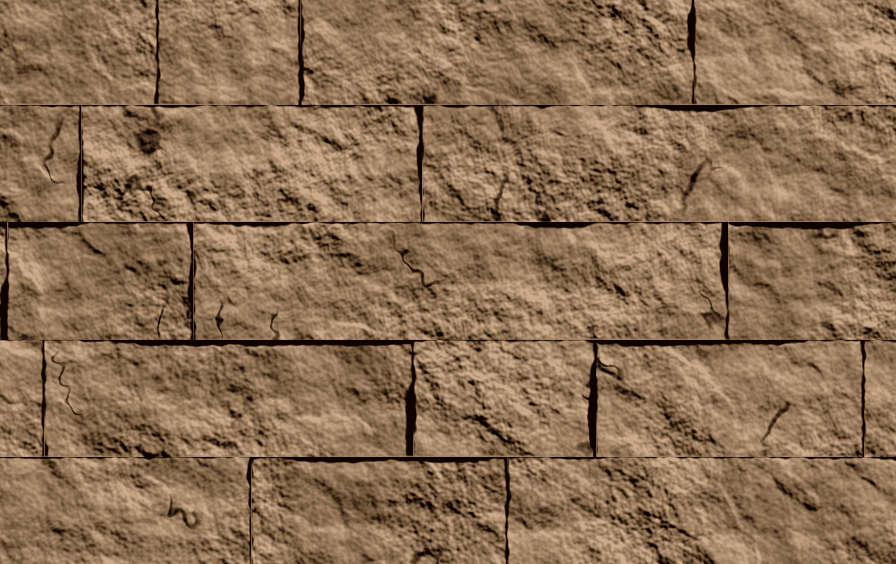
Give the GLSL for this texture, as a Shadertoy shader.

```glsl
// A wall of rough split sandstone in five courses under raking light from upper right.
// Each course is cut at its own joints; every stone gets its own patch of gradient
// noise relief, lit by its slope, with ragged shadow gaps and thin pale mortar.

vec2 hash2(vec2 p) {
    p = vec2(dot(p, vec2(127.1, 311.7)), dot(p, vec2(269.5, 183.3)));
    return fract(sin(p) * 43758.5);
}

// Gradient noise, about -0.7 to 0.7
float gradientAt(vec2 cell, vec2 f, vec2 corner) {
    float angle = 6.2832 * hash2(cell + corner).x;
    return dot(vec2(cos(angle), sin(angle)), f - corner);
}

float noise(vec2 p) {
    vec2 i = floor(p), f = p - i;
    vec2 u = f * f * f * (f * (f * 6.0 - 15.0) + 10.0);
    return mix(mix(gradientAt(i, f, vec2(0, 0)), gradientAt(i, f, vec2(1, 0)), u.x),
               mix(gradientAt(i, f, vec2(0, 1)), gradientAt(i, f, vec2(1, 1)), u.x), u.y);
}

// Relief of the split face: lumps, pits and ledges that fall to the right
float relief(vec2 p) {
    vec2 q = p + 0.006 * vec2(noise(p * 17.0), noise(p * 17.0 + 40.0));
    float roughness = 0.7 + 0.9 * smoothstep(-0.3, 0.4, noise(p * 4.0 + 9.0));
    float height = 0.0, freq = 9.0, amp = 0.075;
    mat2 turn = mat2(0.8, 0.6, -0.6, 0.8);
    vec2 r = q;
    for (int i = 0; i < 5; i++) {
        height += amp * noise(r * freq + float(i) * 7.3) * (i > 1 ? roughness : 1.0);
        r = turn * r;
        freq *= 2.0;
        amp *= 0.54;
    }
    vec2 slant = vec2(dot(q, vec2(0.8, -0.6)) * 5.0, dot(q, vec2(0.6, 0.8)) * 9.0);
    float ledge = noise(slant + 23.0) + 0.2 * noise(q * 30.0);
    return height + 0.018 * smoothstep(0.0, 0.16, ledge);
}

// Tone 0 to 1, from deep shadow to sunlit stone
vec3 stoneColor(float tone) {
    vec3 c = mix(vec3(0.06, 0.01, 0.0), vec3(0.36, 0.26, 0.16), smoothstep(0.0, 0.4, tone));
    c = mix(c, vec3(0.60, 0.48, 0.36), clamp((tone - 0.35) / 0.25, 0.0, 1.0));
    return mix(c, vec3(0.80, 0.67, 0.55), clamp((tone - 0.6) / 0.23, 0.0, 1.0));
}

void mainImage(out vec4 fragColor, in vec2 fragCoord) {
    vec2 p = fragCoord / iResolution.y;
    float aspect = iResolution.x / iResolution.y;
    float soft = max(0.003, 1.5 / iResolution.y);

    // Courses, counted from the top
    float courseHeight = 0.208;
    float level = (1.0217 - p.y) / courseHeight;
    float course = floor(level);
    float below = fract(level) * courseHeight;
    float above = courseHeight - below;

    // Joints of each course as fractions of the width; 2 lies outside
    vec4 joints[5] = vec4[5](
        vec4(0.176, 0.335, 0.775, 2.0), vec4(0.090, 0.471, 2.0, 2.0),
        vec4(0.008, 0.215, 0.812, 2.0), vec4(0.049, 0.461, 0.665, 0.964),
        vec4(0.280, 0.566, 2.0, 2.0));
    vec4 cuts = joints[int(clamp(course, 0.0, 4.0))] * aspect;
    float left = -1.0, right = 4.0, index = 0.0;
    for (int i = 0; i < 4; i++) {
        if (p.x > cuts[i]) { left = cuts[i]; index += 1.0; }
        else right = min(right, cuts[i]);
    }
    vec2 stoneRandom = hash2(vec2(index, course) + 3.0);
    vec2 s = p + floor(stoneRandom * 50.0);

    // Slope toward the light, with steep faces falling into shadow
    vec2 toLight = 0.002 * normalize(vec2(0.5, 0.85));
    float slope = (relief(s - toLight) - relief(s + toLight)) / 0.004;
    float tone = 0.575 + 0.09 * slope - 0.08 * max(-slope - 1.2, 0.0);
    tone += 0.05 * (stoneRandom.x - 0.5) + 0.1 * noise(s * 3.5) + 0.06 * noise(s * 130.0);

    // Sparse deep cracks
    float crack = abs(noise(s * vec2(9.0, 6.0) + 0.2 * noise(s * 40.0)));
    float cracked = smoothstep(0.26, 0.38, noise(s * 6.0 + 31.0));
    tone -= 0.4 * cracked * (1.0 - smoothstep(0.01, 0.06, crack));

    // Ragged gaps: shadow under the course above and beside the joints
    float ragged = 0.004 * noise(s * 28.0) + 0.003 * noise(s * 70.0);
    float topGap = 0.001 + 0.009 * smoothstep(-0.05, 0.35, noise(vec2(p.x * 4.5, course * 9.7 + 0.4)));
    float leftGap = 0.001 + 0.004 * smoothstep(0.1, 0.4, noise(vec2(left * 31.0, p.y * 11.0)));
    float rightGap = 0.002 + 0.010 * smoothstep(0.0, 0.4, noise(vec2(right * 47.0, p.y * 9.0 + 5.0)));
    float edge = min(below - topGap, min(p.x - left - leftGap, right - p.x - rightGap)) + ragged;
    edge = min(edge, above + 0.002);
    tone += 0.05 * exp(-max(below - topGap, 0.0) / 0.008);
    tone -= 0.05 * exp(-above / 0.008);
    tone *= smoothstep(-0.5 * soft, soft, edge);

    // Thin pale mortar where the joints are tight
    float bed = (1.0 - smoothstep(0.001, 0.001 + soft, above))
              * smoothstep(-0.15, 0.15, noise(vec2(p.x * 5.0, course * 5.3)));
    float upright = (1.0 - smoothstep(0.0005, 0.0005 + soft, p.x - left))
                  * smoothstep(0.0, 0.2, noise(vec2(left * 19.0, p.y * 4.0 + 2.0)));
    tone = mix(tone, 0.64, 0.8 * max(bed, upright));

    fragColor = vec4(stoneColor(clamp(tone, 0.0, 1.0)), 1.0);
}
```
